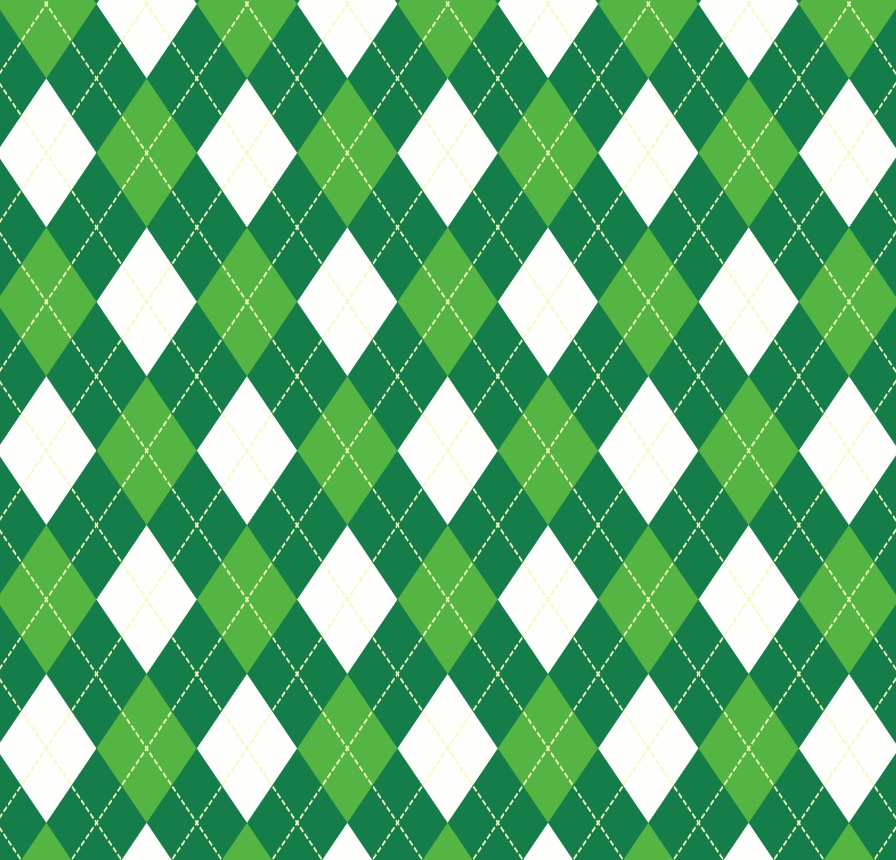
This pattern is drawn by a Shadertoy shader. Its source:

```glsl
// Argyle: checkered white and green diamonds on dark green, crossed by dashed cream stitching

#define REPEATS vec2(8.93, 5.777)      // diamonds across and down the canvas
#define ANCHOR vec2(0.4996, 0.476)     // centre of one white diamond
#define STITCH_WIDTH 0.0125            // in diamond heights
#define DASHES 11.0                    // dashes per half diagonal of a cell
#define DASH_FILL 0.70                 // stitched part of each dash period
#define GROUND vec3(0.08, 0.49, 0.29)
#define WHITE vec3(0.995, 1.0, 0.99)
#define GREEN vec3(0.33, 0.71, 0.26)
#define CREAM vec3(0.96, 0.98, 0.72)

// Pixel coverage for a signed distance in pixels, positive inside
float coverage(float dist) {
    return clamp(dist + 0.5, 0.0, 1.0);
}

// Dashed lines at every integer of 'across', with dashes running along 'along'
float stitch(float across, float along, vec2 cellSize) {
    float slope = length(1.0 / cellSize);
    float halfWidth = 0.5 * STITCH_WIDTH * cellSize.y;
    float offset = abs(across - round(across)) / slope;
    float line = coverage(halfWidth - offset) - coverage(-halfWidth - offset);

    // Distance to the dash ends, measured in pixels along the line
    float phase = along * DASHES;
    float dashPixels = 0.5 * length(cellSize) / DASHES;
    float dash = (0.5 * DASH_FILL - abs(phase - round(phase))) * dashPixels;
    return line * coverage(dash);
}

void mainImage(out vec4 fragColor, in vec2 fragCoord) {
    vec2 cellSize = iResolution.xy / REPEATS;
    vec2 p = (fragCoord / iResolution.xy - ANCHOR) * REPEATS;

    // Diamonds inscribed in their cells, alternating in colour
    vec2 cell = round(p);
    vec2 local = abs(p - cell);
    float edge = (0.5 - local.x - local.y) / length(1.0 / cellSize);
    vec3 diamond = mix(WHITE, GREEN, mod(cell.x + cell.y, 2.0));
    vec3 color = mix(GROUND, diamond, coverage(edge));

    // Stitching along both diagonals, through all diamond centres
    float rising = p.x - p.y;
    float falling = p.x + p.y;
    float thread = max(stitch(rising, falling, cellSize),
                       stitch(falling, rising, cellSize));
    color = mix(color, CREAM, thread);

    fragColor = vec4(color, 1.0);
}
```
